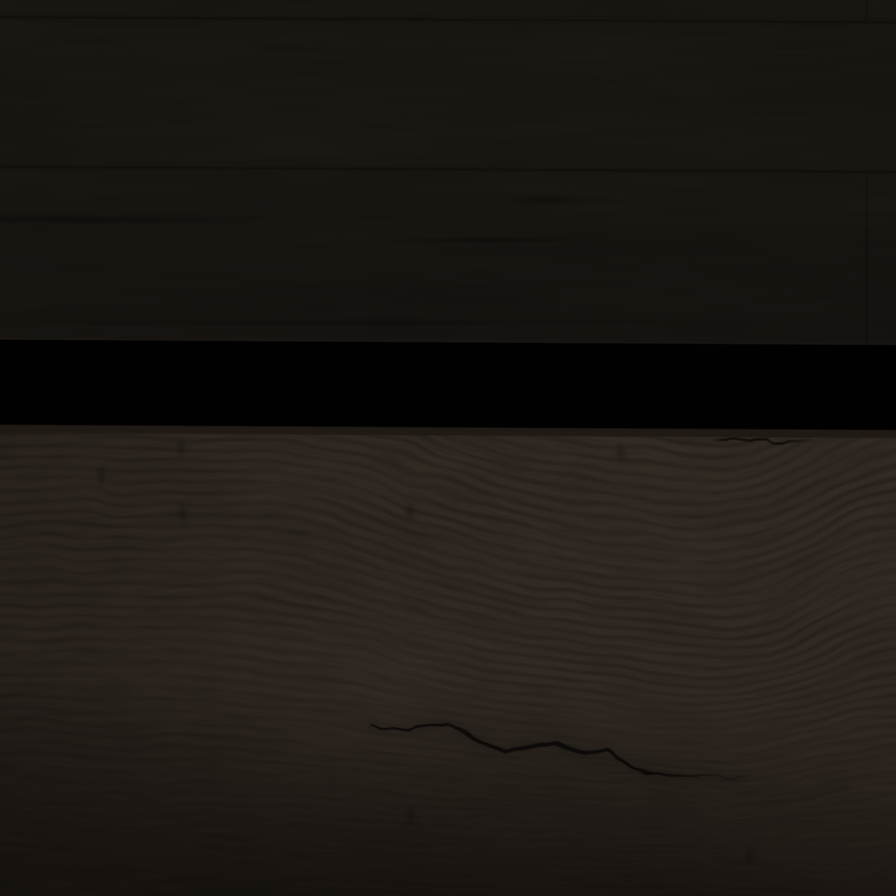
Write a Shadertoy shader that draws this texture.

```glsl
const vec3 FLOOR_COLOR = vec3(0.092, 0.081, 0.066);
const vec3 OAK_COLOR = vec3(0.186, 0.156, 0.130);
const vec3 OAK_SHADE = vec3(0.085, 0.069, 0.056);
const vec3 LIP_COLOR = vec3(0.125, 0.102, 0.082);
const vec3 GAP_COLOR = vec3(0.006, 0.005, 0.005);
const float GAP_TOP = 0.621;
const float GAP_BOTTOM = 0.526;
const float LIP_HEIGHT = 0.009;
const float TILT = 0.006;
const float RING_COUNT = 78.0;
const float JOINT_X = 0.967;
const int CRACK_POINTS = 11;
const vec2 CRACK[CRACK_POINTS] = vec2[](
    vec2(0.414, 0.190), vec2(0.456, 0.186), vec2(0.501, 0.191), vec2(0.534, 0.175),
    vec2(0.566, 0.161), vec2(0.618, 0.172), vec2(0.651, 0.158), vec2(0.677, 0.162),
    vec2(0.710, 0.141), vec2(0.729, 0.137), vec2(0.827, 0.131));
const int KNOT_COUNT = 7;
const vec2 KNOTS[KNOT_COUNT] = vec2[](
    vec2(0.113, 0.469), vec2(0.202, 0.501), vec2(0.204, 0.427), vec2(0.458, 0.428),
    vec2(0.459, 0.088), vec2(0.693, 0.495), vec2(0.837, 0.043));

float hash(vec2 p) {
    return fract(sin(dot(p, vec2(127.1, 311.7))) * 43758.5);
}

float noise(vec2 p) {
    vec2 cell = floor(p), f = fract(p);
    f = f * f * (3.0 - 2.0 * f);
    return mix(mix(hash(cell), hash(cell + vec2(1, 0)), f.x),
               mix(hash(cell + vec2(0, 1)), hash(cell + vec2(1, 1)), f.x), f.y);
}

float fbm(vec2 p) {
    float sum = 0.0, amplitude = 0.5;
    for (int i = 0; i < 4; i++) {
        sum += amplitude * noise(p);
        p = p * 2.03 + 17.3;
        amplitude *= 0.5;
    }
    return sum;
}

float segmentDistance(vec2 p, vec2 a, vec2 b, out float t) {
    vec2 ab = b - a;
    t = clamp(dot(p - a, ab) / dot(ab, ab), 0.0, 1.0);
    return length(p - a - ab * t);
}

// Soft horizontal streak with tapered ends
float streak(vec2 p, vec2 center, vec2 size) {
    vec2 q = (p - center) / size;
    return exp(-dot(q, q));
}

float crackMask(vec2 p) {
    p += 0.005 * (vec2(noise(p * 75.0), noise(p * 75.0 + 31.0)) - 0.5);
    float mask = 0.0;
    for (int i = 0; i < CRACK_POINTS - 1; i++) {
        float t;
        float d = segmentDistance(p, CRACK[i], CRACK[i + 1], t);
        float along = (float(i) + t) / float(CRACK_POINTS - 1);
        float width = mix(0.0007, 0.0024, sin(3.14 * along));
        float line = 1.0 - smoothstep(width * 0.4, width + 0.0015, d);
        mask = max(mask, line * mix(1.0, 0.4, smoothstep(0.88, 1.0, along)));
        mask = max(mask, 0.22 * exp(-d * 180.0));
    }
    return mask;
}

vec3 floorBoards(vec2 p) {
    float y = p.y + TILT * p.x;
    float fibre = fbm(vec2(p.x * 9.0, y * 150.0));
    float cloud = fbm(vec2(p.x * 3.0, y * 18.0) + 8.0);
    float light = 0.84 + 0.18 * fibre + 0.20 * cloud;
    light *= mix(0.90, 1.04, smoothstep(0.62, 0.86, y));

    // Board seams and butt joints
    float seam = exp(-abs(y - 0.814) * 650.0) + exp(-abs(y - 0.981) * 650.0);
    float jointRows = 1.0 - smoothstep(0.811, 0.814, y) + smoothstep(0.981, 0.984, y);
    seam += 0.6 * exp(-abs(p.x - JOINT_X) * 800.0) * jointRows;
    light *= 1.0 - 0.38 * min(seam, 1.0);

    // Dark mineral streaks
    float stain = streak(p, vec2(0.55, 0.732), vec2(0.08, 0.0025))
                + streak(p, vec2(0.61, 0.777), vec2(0.04, 0.005))
                + streak(p, vec2(0.08, 0.755), vec2(0.16, 0.004))
                + 0.6 * streak(p, vec2(0.40, 0.640), vec2(0.40, 0.003));
    return FLOOR_COLOR * light * (1.0 - 0.28 * min(stain, 1.0));
}

vec3 oakPlank(vec2 p) {
    // Growth rings dip right of centre and climb to the right edge
    float dip = 0.10 * smoothstep(0.26, 0.80, p.x) - 0.075 * smoothstep(0.80, 1.02, p.x);
    float level = p.y + dip * smoothstep(-0.05, 0.30, p.y);
    level += 0.035 * (fbm(p * vec2(4.0, 5.0)) - 0.5) + 0.006 * noise(p * vec2(22.0, 30.0));
    float ring = 0.5 + 0.5 * sin(6.283 * RING_COUNT * level + 2.0 * noise(p * 14.0));
    float strength = mix(0.35, 1.0, smoothstep(0.08, 0.30, p.y)) * (0.4 + noise(p * vec2(9.0, 24.0)));
    float fibre = fbm(vec2(p.x * 30.0, level * 260.0));
    float light = 1.0 - 0.13 * strength * ring * ring + 0.20 * (fibre - 0.5);
    light += 0.16 * (fbm(p * vec2(3.0, 7.0) + 4.0) - 0.5);

    // Small knots
    for (int i = 0; i < KNOT_COUNT; i++)
        light *= 1.0 - 0.22 * streak(p, KNOTS[i], vec2(0.005, 0.009));

    // Long crack and the short split beside the lip
    light *= 1.0 - 0.68 * crackMask(p);
    float splitY = 0.509 - 0.03 * (p.x - 0.80) + 0.006 * (noise(vec2(p.x * 110.0, 3.0)) - 0.5);
    float splitSpan = smoothstep(0.79, 0.81, p.x) * (1.0 - smoothstep(0.87, 0.92, p.x));
    light *= 1.0 - 0.6 * splitSpan * (1.0 - smoothstep(0.0005, 0.0025, abs(p.y - splitY)));

    float lit = smoothstep(-0.06, 0.27, p.y + 0.09 * (p.x - 0.5));
    lit *= mix(0.78, 1.0, smoothstep(-0.1, 0.5, p.x));
    return mix(OAK_SHADE, OAK_COLOR, lit) * light;
}

void mainImage(out vec4 fragColor, in vec2 fragCoord) {
    vec2 p = fragCoord / iResolution.xy;
    float y = p.y + TILT * p.x;
    float soft = max(0.0012, 1.0 / iResolution.y);

    // Plank, lip, dark gap and floor stacked from below
    vec3 color = oakPlank(p);
    color = mix(color, LIP_COLOR, smoothstep(-soft, soft, y - GAP_BOTTOM + LIP_HEIGHT));
    color = mix(color, GAP_COLOR, smoothstep(-soft, soft, y - GAP_BOTTOM));
    vec3 boards = floorBoards(p) + 0.025 * exp(-abs(y - GAP_TOP) * 600.0);
    color = mix(color, boards, smoothstep(-soft, soft, y - GAP_TOP));
    fragColor = vec4(color, 1.0);
}
```
